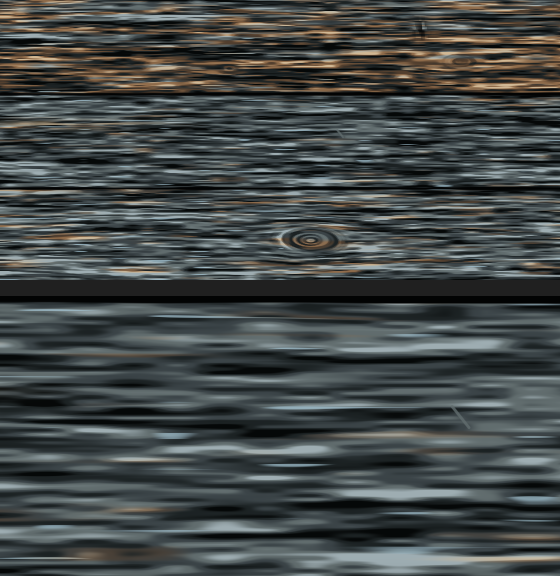
Top: the whole. Bottom: its middle third, enlarged.
Reproduce this texture procedurally as a Shadertoy shader.

```glsl
// Three weathered horizontal planks: one brown above two slate-grey ones.
// Stretched noise makes the grain, which parts around knots with rings;
// tone and warmth choose the colours, then wear and dark seams are added.

const float PLANK_PITCH = 0.337;    // plank height, in canvas heights
const float SEAM_OFFSET = -0.010;   // height of the lowest seam
const float SEAM_HALF = 0.0048;
const float CONTRAST = 2.2;
const vec3 PLANK_WARMTH = vec3(0.36, 0.27, 0.57);  // bottom, middle, top
const vec3 PLANK_TONE = vec3(0.03, 0.0, -0.03);

const vec3 BLACK = vec3(0.02, 0.03, 0.03);
const vec3 DARK  = vec3(0.11, 0.135, 0.14);
const vec3 SLATE = vec3(0.23, 0.265, 0.28);
const vec3 GREY  = vec3(0.38, 0.425, 0.43);
const vec3 PALE  = vec3(0.62, 0.68, 0.70);
const vec3 BROWN = vec3(0.32, 0.245, 0.18);
const vec3 TAN   = vec3(0.56, 0.42, 0.29);
const vec3 CREAM = vec3(0.82, 0.72, 0.58);
const vec3 FROST = vec3(0.66, 0.79, 0.85);

// Knots: centre x, centre y, radius, strength
const vec4 KNOTS[3] = vec4[3](vec4(1.11, 0.14, 0.055, 1.0),
                              vec4(1.64, 0.78, 0.045, 0.45),
                              vec4(0.82, 0.755, 0.025, 0.4));
const vec2 BLEACH = vec2(0.28, 0.555);   // centre of the bleached streaks
const vec2 STAIN = vec2(1.505, 0.895);   // centre of the dark smudge
const vec2 SCRATCH_A = vec2(1.205, 0.535);
const vec2 SCRATCH_B = vec2(1.225, 0.510);

float hash(vec2 p) {
    vec3 q = fract(p.xyx * 0.1031);
    q += dot(q, q.yzx + 33.33);
    return fract((q.x + q.y) * q.z);
}

float noise(vec2 p) {
    vec2 i = floor(p), f = fract(p);
    f = f * f * (3.0 - 2.0 * f);
    return mix(mix(hash(i), hash(i + vec2(1, 0)), f.x),
               mix(hash(i + vec2(0, 1)), hash(i + vec2(1, 1)), f.x), f.y);
}

// Layers of streaks, from broad bands to hairlines
float grainTone(vec2 g) {
    return 0.09 * noise(g * vec2(1.6, 17.0))
         + 0.24 * noise(g * vec2(2.5, 72.0) + 40.0)
         + 0.34 * noise(g * vec2(6.0, 127.0) + 80.0)
         + 0.33 * noise(g * vec2(19.0, 203.0) + 120.0);
}

// Four-colour gradient from shadow to highlight
vec3 ramp(float t, vec3 low, vec3 mid, vec3 high, vec3 top) {
    vec3 c = mix(BLACK, low, smoothstep(0.0, 0.25, t));
    c = mix(c, mid, smoothstep(0.25, 0.5, t));
    c = mix(c, high, smoothstep(0.5, 0.74, t));
    return mix(c, top, smoothstep(0.74, 1.04, t));
}

float segmentDistance(vec2 p, vec2 a, vec2 b) {
    vec2 d = b - a;
    return length(p - a - d * clamp(dot(p - a, d) / dot(d, d), 0.0, 1.0));
}

void mainImage(out vec4 fragColor, in vec2 fragCoord) {
    vec2 p = fragCoord / iResolution.y;
    float px = 1.0 / iResolution.y;

    // Plank index and distance to the nearest, slightly uneven seam
    float row = (p.y - SEAM_OFFSET) / PLANK_PITCH;
    int plank = int(clamp(floor(row), 0.0, 2.0));
    float wobble = 0.004 * (noise(vec2(p.x * 7.0, floor(row + 0.5) * 9.0)) - 0.5);
    float seam = abs(fract(row + 0.5) - 0.5) * PLANK_PITCH + wobble;
    if (row > 2.5) seam = 1.0;

    // Grain coordinate, slightly wavy and pushed apart by the knots
    float across = p.y + 0.014 * (noise(p * vec2(1.7, 6.0)) - 0.5)
                       + 0.003 * (noise(p * vec2(6.0, 20.0)) - 0.5);
    float knot = 0.0, radius = 0.0, rings = 0.0;
    for (int i = 0; i < 3; i++) {
        vec2 d = p - KNOTS[i].xy;
        float r = length(d * vec2(0.42, 1.0));
        r += 0.010 * (noise(p * vec2(9.0, 18.0)) - 0.5);
        float near = exp(-r * r / (KNOTS[i].z * KNOTS[i].z)) * KNOTS[i].w;
        across -= 0.6 * d.y * near;
        rings += near * sin(r * 320.0);
        if (near > knot) { knot = near; radius = r; }
    }
    vec2 offset = float(plank) * vec2(13.7, 5.3);
    vec2 g = vec2(p.x, across) + offset;
    vec2 ringGrain = vec2(p.x, radius) + offset + 7.0;

    // Brightness of the grain, with thin dark cracks
    float tone = mix(grainTone(g), grainTone(ringGrain), smoothstep(0.2, 0.65, knot));
    tone = 0.5 + (tone - 0.49) * CONTRAST + PLANK_TONE[plank] + 0.10 * rings;
    tone -= 0.28 * smoothstep(0.74, 0.92, noise(g * vec2(2.5, 97.0) + 160.0));

    // Warm wood showing through the grey surface
    float warmth = PLANK_WARMTH[plank]
                 + 0.28 * (noise(g * vec2(1.8, 28.0) + 200.0) - 0.5)
                 + 0.38 * (noise(g * vec2(4.0, 85.0) + 240.0) - 0.5)
                 + 0.34 * (noise(g * vec2(9.0, 150.0) + 260.0) - 0.5)
                 + 0.14 * knot * knot;
    if (plank == 2) warmth += 0.20 * (0.5 - fract(row));
    warmth = smoothstep(0.40, 0.70, warmth);
    vec3 color = mix(ramp(tone, DARK, SLATE, GREY, PALE),
                     ramp(tone - 0.02, DARK, BROWN, TAN, CREAM), warmth);

    // Bright flecks, denser along plank edges, and a bleached patch
    float edge = exp(-seam * 90.0);
    float fleck = noise(g * vec2(7.0, 165.0) + 280.0) + 0.10 * edge;
    color = mix(color, mix(FROST, CREAM, warmth), 0.7 * smoothstep(0.88, 0.98, fleck));
    vec2 b = (p - BLEACH) / vec2(0.24, 0.014);
    float bleach = exp(-dot(b, b)) * smoothstep(0.35, 0.7, noise(g * vec2(5.0, 125.0) + 320.0));
    color = mix(color, CREAM, 0.9 * bleach);

    // Smudge and scratch
    vec2 s = (p - STAIN) / vec2(0.024, 0.030);
    color *= 1.0 - 0.8 * exp(-dot(s, s)) * smoothstep(0.25, 0.6, noise(p * vec2(90.0, 60.0)));
    float scratch = segmentDistance(p, SCRATCH_A, SCRATCH_B);
    color = mix(color, GREY, 0.8 * (1.0 - smoothstep(0.0008, 0.0008 + 1.5 * px, scratch)));

    // Shaded edges and black seams
    color *= 1.0 - 0.25 * exp(-seam * 150.0);
    color = mix(BLACK * 0.4, color, smoothstep(SEAM_HALF - px, SEAM_HALF + px, seam));
    fragColor = vec4(color, 1.0);
}
```
